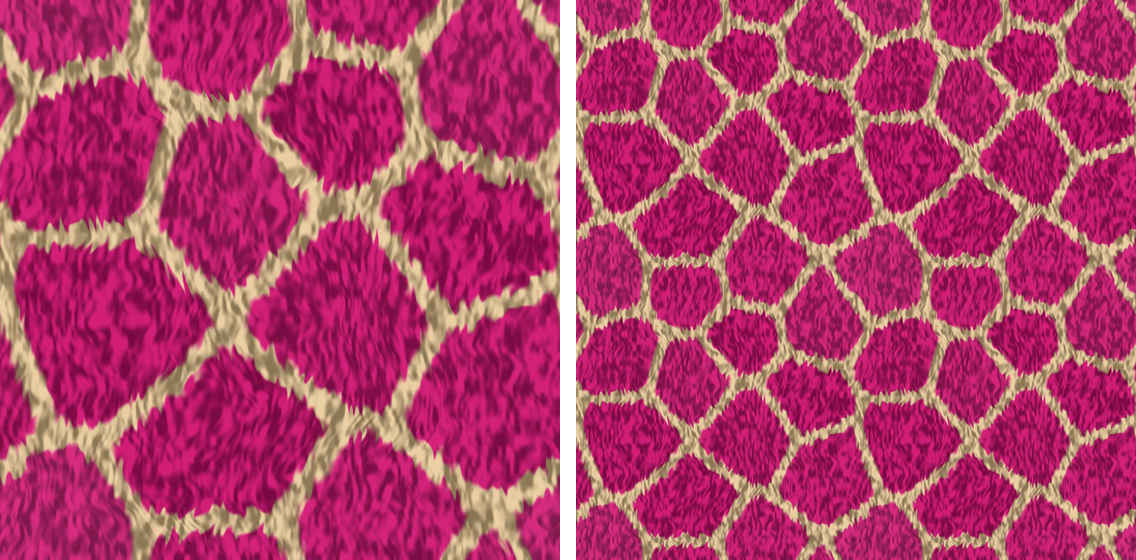
Left, the tile; right, the same tile 2 across and 2 down.
Give the GLSL for this texture, as a WebGL 1 fragment shader.

```glsl
precision highp float;
// Tiling plush fur with magenta giraffe patches separated by cream bands.
uniform vec2 u_resolution;

const vec2 GRID = vec2(4.0, 3.0);      // patches across and up
const float JITTER = 0.62;
const float BAND_HALF_WIDTH = 0.0185;
const float EDGE_BLUR = 0.0062;
const float CORNER_SHARPNESS = 105.0;

const vec3 PINK_SHADOW = vec3(0.49, 0.075, 0.285);
const vec3 PINK_LIGHT = vec3(0.84, 0.155, 0.49);
const vec3 CREAM_SHADOW = vec3(0.54, 0.46, 0.33);
const vec3 CREAM_LIGHT = vec3(0.92, 0.81, 0.64);

float hash(vec2 p, float seed) {
  vec3 a = fract(p.xyx * vec3(0.1031, 0.1030, 0.0973) + seed * 0.137);
  a += dot(a, a.yzx + 33.33);
  return fract((a.x + a.y) * a.z);
}

// Value noise that wraps on the unit square; period holds whole numbers.
float noise(vec2 uv, vec2 period, float seed) {
  vec2 p = uv * period;
  vec2 cell = floor(p);
  vec2 f = p - cell;
  f = f * f * (3.0 - 2.0 * f);
  vec2 lo = mod(cell, period);
  vec2 hi = mod(cell + 1.0, period);
  float bottom = mix(hash(lo, seed), hash(vec2(hi.x, lo.y), seed), f.x);
  float top = mix(hash(vec2(lo.x, hi.y), seed), hash(hi, seed), f.x);
  return mix(bottom, top, f.y);
}

// Patch centre in canvas units; odd columns are raised by half a row.
vec2 patchCentre(vec2 cell) {
  vec2 id = mod(cell, GRID);
  vec2 offset = vec2(hash(id, 3.0), hash(id, 8.0)) - 0.5;
  float stagger = 0.25 + 0.5 * mod(id.x, 2.0);
  return (cell + vec2(0.5, stagger) + JITTER * offset) / GRID;
}

// x: rounded distance to the patch border, y: random tone of the patch.
vec2 patches(vec2 p) {
  vec2 base = floor(p * GRID);
  vec2 nearest = vec2(9.0);
  vec2 nearestCell = base;
  for (int j = -2; j <= 2; j++) {
    for (int i = -2; i <= 2; i++) {
      vec2 cell = base + vec2(float(i), float(j));
      vec2 toCentre = patchCentre(cell) - p;
      if (dot(toCentre, toCentre) < dot(nearest, nearest)) {
        nearest = toCentre;
        nearestCell = cell;
      }
    }
  }
  float sum = 0.0;
  for (int j = -2; j <= 2; j++) {
    for (int i = -2; i <= 2; i++) {
      vec2 toCentre = patchCentre(nearestCell + vec2(float(i), float(j))) - p;
      vec2 across = toCentre - nearest;
      if (dot(across, across) > 0.00001) {
        float border = dot(0.5 * (toCentre + nearest), normalize(across));
        sum += exp(-CORNER_SHARPNESS * border);
      }
    }
  }
  return vec2(-log(sum) / CORNER_SHARPNESS, hash(mod(nearestCell, GRID), 5.0));
}

// Bends upright strands sideways, in broad swirls and small tufts.
vec2 comb(vec2 uv, float seed) {
  float swirl = noise(uv, vec2(7.0), seed) - 0.5;
  float tuft = noise(uv, vec2(26.0), seed + 1.0) - 0.5;
  return uv + vec2(0.065 * swirl + 0.017 * tuft, 0.012 * tuft);
}

void main() {
  vec2 uv = gl_FragCoord.xy / u_resolution;
  vec2 coarseHair = comb(uv, 11.0);
  vec2 fineHair = comb(uv, 21.0);

  // Strand brightness
  float fur = 0.6 * noise(coarseHair, vec2(116.0, 42.0), 31.0)
            + 0.4 * noise(fineHair, vec2(167.0, 61.0), 32.0);
  float light = smoothstep(0.2, 0.76, fur);

  // Patch outline, gently curved and frayed along the strands
  vec2 bend = vec2(noise(uv, vec2(6.0), 41.0), noise(uv, vec2(6.0), 42.0)) - 0.5;
  float fray = noise(coarseHair, vec2(128.0, 34.0), 43.0) - 0.5;
  vec2 patchInfo = patches(uv + 0.026 * bend + vec2(0.003, 0.034) * fray);
  float inside = smoothstep(BAND_HALF_WIDTH - EDGE_BLUR,
                            BAND_HALF_WIDTH + EDGE_BLUR, patchInfo.x);

  // Colour, with a slightly paler or deeper tone for each patch
  vec3 tone = (patchInfo.y - 0.5) * vec3(0.03, 0.08, 0.05);
  vec3 pink = mix(PINK_SHADOW, PINK_LIGHT, light) + tone;
  vec3 cream = mix(CREAM_SHADOW, CREAM_LIGHT, light);
  gl_FragColor = vec4(mix(cream, pink, inside), 1.0);
}
```
